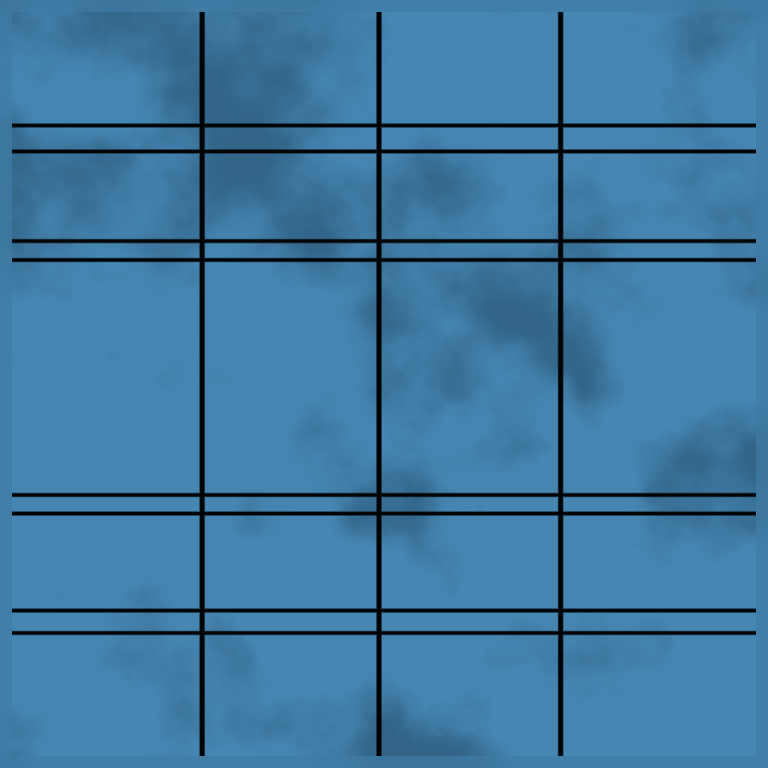
Reproduce this pattern procedurally as a Shadertoy shader.

```glsl
#define BASE_BLUE vec3(0.272, 0.525, 0.698)
#define CLOUD_BLUE vec3(0.196, 0.395, 0.535)
#define LINE_COLOR vec3(0.0, 0.012, 0.016)
#define MARGIN 0.0156
#define COLUMN_HALF_WIDTH 0.0033
#define ROW_HALF_WIDTH 0.0025
#define EDGE_SOFTNESS 0.0014
#define CLOUD_SCALE 5.5
#define CLOUD_RANGE vec2(0.47, 0.77)
#define CLOUD_SEED vec2(17.0, 43.0)

// Column centres, and rows as pairs: centre, half of the gap
const float COLUMNS[3] = float[3](0.2632, 0.4935, 0.7300);
const vec2 ROW_PAIRS[4] = vec2[4](
    vec2(0.8197, 0.0169), vec2(0.6738, 0.0123),
    vec2(0.3434, 0.0121), vec2(0.1904, 0.0146));

float hash(vec2 p) {
    vec3 q = fract(vec3(p.xyx) * 0.1031);
    q += dot(q, q.yzx + 33.33);
    return fract((q.x + q.y) * q.z);
}

float valueNoise(vec2 p) {
    vec2 cell = floor(p);
    vec2 f = fract(p);
    f = f * f * (3.0 - 2.0 * f);
    float low = mix(hash(cell), hash(cell + vec2(1, 0)), f.x);
    float high = mix(hash(cell + vec2(0, 1)), hash(cell + vec2(1, 1)), f.x);
    return mix(low, high, f.y);
}

float fbm(vec2 p) {
    float sum = 0.0, total = 0.0, amplitude = 0.5;
    for (int i = 0; i < 6; i++) {
        sum += amplitude * valueNoise(p);
        total += amplitude;
        amplitude *= 0.5;
        p = p * 2.03 + 19.0;
    }
    return sum / total;
}

float stroke(float dist, float halfWidth, float soft) {
    return 1.0 - smoothstep(halfWidth - soft, halfWidth + soft, abs(dist));
}

void mainImage(out vec4 fragColor, in vec2 fragCoord) {
    vec2 uv = fragCoord / iResolution.xy;
    float pixel = 1.0 / min(iResolution.x, iResolution.y);
    float soft = max(EDGE_SOFTNESS, 0.75 * pixel);

    // Inner panel, framed by a slightly duller margin
    vec2 inset = 0.5 - MARGIN - abs(uv - 0.5);
    float panel = smoothstep(-0.5 * pixel, 0.5 * pixel, min(inset.x, inset.y));

    // Cloudy stains
    float stain = smoothstep(CLOUD_RANGE.x, CLOUD_RANGE.y,
                             fbm(uv * CLOUD_SCALE + CLOUD_SEED));
    stain = mix(mix(stain, 0.32, 0.7), stain, panel);
    vec3 color = mix(BASE_BLUE, CLOUD_BLUE, stain);

    // Single columns and doubled rows
    float ink = 0.0;
    for (int i = 0; i < 3; i++)
        ink = max(ink, stroke(uv.x - COLUMNS[i], COLUMN_HALF_WIDTH, soft));
    for (int i = 0; i < 4; i++) {
        float fromRow = abs(uv.y - ROW_PAIRS[i].x) - ROW_PAIRS[i].y;
        ink = max(ink, stroke(fromRow, ROW_HALF_WIDTH, soft));
    }
    color = mix(color, LINE_COLOR, ink * panel);

    fragColor = vec4(color, 1.0);
}
```
